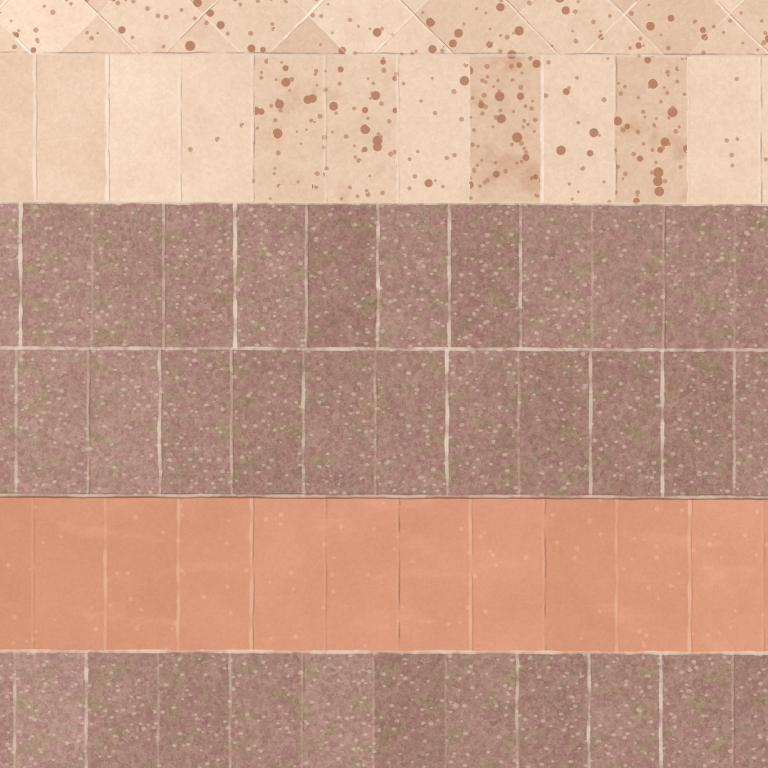
Reproduce this texture procedurally as a Shadertoy shader.

```glsl
// Worn tiled wall: bands of mauve, orange and cream upright tiles below a strip of diamonds.
// Bands are stacked from the bottom up; each joint and tile takes its wear from a hash,
// with cellular noise for grain and spots, and layered sines for stains and wobble.

const int BANDS = 6;
const int MAUVE = 0, ORANGE = 1, CREAM = 2, DIAMOND = 3;
const int KIND[BANDS] = int[](MAUVE, ORANGE, MAUVE, MAUVE, CREAM, DIAMOND);
const float BOTTOM[BANDS] = float[](-0.04, 0.151, 0.354, 0.5456, 0.7355, 0.928);
const float SHIFT[BANDS] = float[](0.019, 0.042, 0.021, 0.027, 0.045, 0.264);
const float WIDTH[BANDS] = float[](0.0935, 0.0951, 0.0935, 0.0930, 0.0944, 0.137);

const vec3 MAUVE_COL = vec3(0.655, 0.505, 0.462);
const vec3 ORANGE_COL = vec3(0.862, 0.604, 0.487);
const vec3 CREAM_COL = vec3(0.922, 0.802, 0.698);
const vec3 GROUT = vec3(0.91, 0.83, 0.76);
const vec3 SHADOW = vec3(0.47, 0.32, 0.27);

float hash(vec2 p) {
    vec3 q = fract(p.xyx * vec3(0.1031, 0.1030, 0.0973));
    q += dot(q, q.yzx + 33.33);
    return fract((q.x + q.y) * q.z);
}

// x: distance to the nearest cell point, y: random value of that cell
vec2 cellular(vec2 p) {
    vec2 cell = floor(p), best = vec2(9.0, 0.0);
    for (int j = -1; j <= 1; j++)
    for (int i = -1; i <= 1; i++) {
        vec2 c = cell + vec2(i, j);
        vec2 point = c + vec2(hash(c + 11.3), hash(c + 47.9));
        float d = length(p - point);
        if (d < best.x) best = vec2(d, hash(c + 83.1));
    }
    return best;
}

// Layered, rotated sines, roughly -1 to 1
float stain(vec2 p) {
    float sum = 0.0, amp = 0.5;
    for (int i = 0; i < 5; i++) {
        sum += amp * sin(p.x + 1.7 * sin(p.y)) * cos(p.y + 0.6);
        p = mat2(1.2, 1.4, -1.4, 1.2) * p + 2.3;
        amp *= 0.62;
    }
    return sum;
}

// Soft line of given half width around distance zero
float line(float d, float halfWidth, float aa) {
    return 1.0 - smoothstep(halfWidth - aa, halfWidth + aa, abs(d));
}

// Round spots in a share of the cells, with varied radius
float spots(vec2 p, float share, float radius, float aa) {
    vec2 c = cellular(p);
    float r = radius * (0.5 + 0.5 * fract(c.y * 37.0));
    return step(1.0 - share, c.y) * (1.0 - smoothstep(r - aa, r + aa, c.x));
}

vec3 surface(int kind, vec2 p, float tint, float aa) {
    float cloud = stain(p * 23.0 + tint * 5.0);
    float grain = cellular(p * 170.0).y - 0.5;
    float fine = cellular(p * 310.0 + 9.0).y - 0.5;
    if (kind == MAUVE) {
        vec3 col = MAUVE_COL + 0.045 * (tint - 0.5) + 0.018 * cloud;
        col += vec3(0.055, 0.065, 0.05) * (grain + fine);
        col += vec3(-0.025, 0.012, -0.025) * smoothstep(-0.1, 0.6, stain(p * 71.0));
        col += 0.035 * smoothstep(0.55, 0.0, p.x);
        float fleck = spots(p * vec2(95.0, 125.0), 0.26, 0.32, aa * 110.0);
        return mix(col, GROUT, 0.42 * fleck);
    }
    if (kind == ORANGE) {
        vec3 col = ORANGE_COL + 0.035 * (tint - 0.5) + 0.018 * cloud + 0.018 * fine;
        col += 0.022 * smoothstep(0.2, 0.8, stain(p * vec2(18.0, 60.0)));
        return col + 0.05 * spots(p * 75.0, 0.09, 0.25, aa * 75.0);
    }
    // Cream tiles: pale at the left, spotted brown toward the right
    vec3 col = CREAM_COL + vec3(0.06, 0.085, 0.09) * (tint - 0.5);
    col += vec3(0.02, 0.027, 0.03) * cloud + 0.022 * (grain + fine);
    col += 0.04 * smoothstep(0.4, 0.0, p.x);
    float age = smoothstep(0.2, 0.5, p.x) * smoothstep(0.9, 0.35, tint);
    if (kind == DIAMOND) age = 0.45;
    float dots = spots(p * 42.0, 0.42 * age, 0.28, aa * 42.0);
    dots = max(dots, 0.7 * spots(p * 95.0, 0.3 * age, 0.32, aa * 95.0));
    col -= vec3(0.07, 0.10, 0.11) * age * smoothstep(0.1, 0.8, cloud);
    return mix(col, vec3(0.66, 0.44, 0.33), 0.75 * dots);
}

// Pale filling with an occasional dark crack, uneven along its length
vec3 joint(vec3 col, int kind, float d, float seed, vec2 p, float aa) {
    float wear = smoothstep(-0.6, 0.5, stain(p * 47.0 + seed * 9.0));
    float pale = mix(0.2, 0.95, seed) * mix(0.35, 1.0, wear);
    vec3 filling = kind == ORANGE ? vec3(0.92, 0.71, 0.59) : GROUT + 0.04 * float(kind);
    float crack = kind == MAUVE ? 0.45 * step(0.72, fract(seed * 7.0)) : 0.5 * fract(seed * 5.0);
    col = mix(col, SHADOW, crack * wear * line(d - 0.0024, 0.0011, aa));
    return mix(col, filling, pale * line(d, mix(0.0015, 0.0028, seed * wear), aa));
}

vec3 band(int k, vec2 p, float aa) {
    float row = float(k) * 17.0;
    vec2 q = p + 0.0011 * vec2(stain(p.yx * 60.0 + row), stain(p * 60.0 + row));
    vec2 u = vec2((q.x - SHIFT[k]) / WIDTH[k], row);
    if (KIND[k] == DIAMOND) {
        vec2 r = q - vec2(SHIFT[k], 0.981);
        u = vec2(r.x + r.y, r.x - r.y) / WIDTH[k];
    }
    vec3 col = surface(KIND[k], p, hash(floor(u) + row + 40.0), aa);
    vec2 n = floor(u + 0.5), d = (u - n) * WIDTH[k];
    col = joint(col, KIND[k], d.x, hash(vec2(n.x + 60.0, row + 5.0)), p, aa);
    if (KIND[k] == DIAMOND) col = joint(col, DIAMOND, d.y, hash(vec2(n.y + 90.0, row)), p, aa);
    return col;
}

void mainImage(out vec4 fragColor, in vec2 fragCoord) {
    vec2 p = fragCoord / iResolution.xy;
    float aa = 0.8 / iResolution.y;
    float y = p.y + 0.003 * (p.x - 0.5) + 0.0009 * stain(p.xx * vec2(40.0, 23.0));
    vec3 col = band(0, p, aa);
    for (int k = 1; k < BANDS; k++) {
        float d = y - BOTTOM[k];
        col = mix(col, band(k, p, aa), smoothstep(-aa, aa, d));
        float seed = KIND[k] == ORANGE || KIND[k - 1] == MAUVE ? 0.8 : 0.55;
        if (KIND[k - 1] == ORANGE) col = mix(col, SHADOW, 0.65 * line(d + 0.002, 0.0015, aa));
        col = joint(col, MAUVE, d, seed, p, aa);
    }
    fragColor = vec4(clamp(col, 0.0, 1.0), 1.0);
}
```
